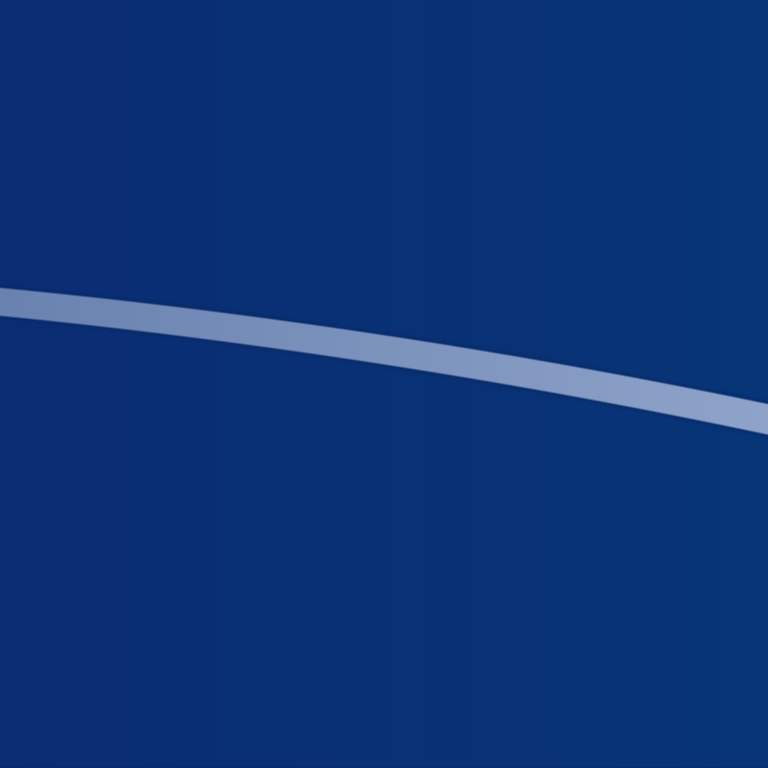
Give the GLSL for this background, as a three.js fragment shader.

```glsl
varying vec2 vUv;

// Background colours
const vec3 NAVY_LEFT = vec3(0.040, 0.172, 0.450);
const vec3 NAVY_RIGHT = vec3(0.028, 0.208, 0.465);
const vec3 FRINGE_COLOR = vec3(0.030, 0.150, 0.400);

// Ribbon colours
const vec3 RIBBON_LEFT = vec3(0.410, 0.510, 0.685);
const vec3 RIBBON_RIGHT = vec3(0.560, 0.640, 0.790);

// Ribbon shape: height = start + slope * x + bend * x * x
const float CURVE_START = 0.607;
const float CURVE_SLOPE = -0.097;
const float CURVE_BEND = -0.056;
const float HALF_WIDTH_LEFT = 0.0181;
const float HALF_WIDTH_RIGHT = 0.0195;
const float EDGE_SOFTNESS = 0.0018;

// Dark fringes
const float FRINGE_REACH = 0.008;
const float FRINGE_STRENGTH = 0.55;
const float BASE_LINE_HEIGHT = 0.004;

// Approximate signed distance to the centre line of the ribbon
float curveDistance(vec2 p) {
  float height = CURVE_START + p.x * (CURVE_SLOPE + CURVE_BEND * p.x);
  float slope = CURVE_SLOPE + 2.0 * CURVE_BEND * p.x;
  return (p.y - height) * inversesqrt(1.0 + slope * slope);
}

void main() {
  // Horizontal gradient
  vec3 color = mix(NAVY_LEFT, NAVY_RIGHT, vUv.x);

  // Thin shade along the lower border
  float baseLine = 1.0 - smoothstep(0.0, BASE_LINE_HEIGHT, vUv.y);
  color = mix(color, FRINGE_COLOR, baseLine * FRINGE_STRENGTH);

  // Dark fringe beside the ribbon
  float halfWidth = mix(HALF_WIDTH_LEFT, HALF_WIDTH_RIGHT, vUv.x);
  float edge = abs(curveDistance(vUv)) - halfWidth;
  float fringe = 1.0 - smoothstep(0.0, FRINGE_REACH, edge);
  color = mix(color, FRINGE_COLOR, fringe * FRINGE_STRENGTH);

  // Ribbon, brighter towards the right
  vec3 ribbonColor = mix(RIBBON_LEFT, RIBBON_RIGHT, vUv.x);
  float ribbon = 1.0 - smoothstep(-EDGE_SOFTNESS, EDGE_SOFTNESS, edge);
  color = mix(color, ribbonColor, ribbon);

  gl_FragColor = vec4(color, 1.0);
}
```
